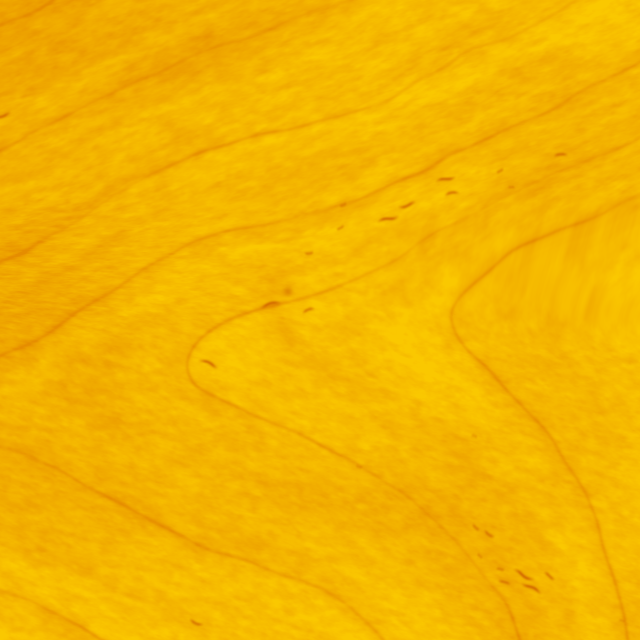
Reproduce this texture procedurally as a WebGL 1 fragment shader.

```glsl
precision highp float;
// Amber-stained wood veneer: nested growth rings open to the right like a
// tilted V. A warped ring field gives thin ring lines and soft bands; fine
// mottled fibre, short dark pores and one small knot are laid over it.
uniform vec2 u_resolution;

#define RING_COUNT 7
#define RING_SPACING 0.33
#define INNER_RING 0.69
#define LINE_WIDTH 0.0034
#define LINE_DEPTH 0.50
#define BASE_TONE 0.775
#define FIBRE_DEPTH 0.62
#define PORE_COUNT 26
#define KNOT vec2(0.45, 0.545)
#define DARK_AMBER vec3(0.91, 0.58, 0.0)
#define BRIGHT_AMBER vec3(0.978, 0.773, 0.0)
#define PORE_BROWN vec3(0.82, 0.40, 0.0)

float hash(vec2 p) {
  vec3 q = fract(vec3(p.xyx) * 0.1031);
  q += dot(q, q.yzx + 33.33);
  return fract((q.x + q.y) * q.z);
}

float noise(vec2 p) {
  vec2 cell = floor(p), f = fract(p);
  f = f * f * (3.0 - 2.0 * f);
  return mix(mix(hash(cell), hash(cell + vec2(1, 0)), f.x),
             mix(hash(cell + vec2(0, 1)), hash(cell + vec2(1, 1)), f.x), f.y);
}

float fbm(vec2 p) {
  float sum = 0.0, weight = 0.5;
  for (int i = 0; i < 4; i++) {
    sum += weight * noise(p);
    p = mat2(1.6, 1.2, -1.2, 1.6) * p + 7.3;
    weight *= 0.5;
  }
  return sum / 0.9375;
}

// Ring level: constant along a ring, rising towards the right
float ringField(vec2 p) {
  p += 0.06 * (vec2(noise(p * 3.5 + 4.0), noise(p * 3.5 + 31.0)) - 0.5);
  p += 0.014 * (vec2(noise(p * 15.0 + 50.0), noise(p * 15.0 + 80.0)) - 0.5);
  float dy = p.y - (0.37 + 0.2 * p.x);
  float slope = dy > 0.0 ? 4.2 : mix(3.2, 0.6, p.x);
  return p.x - slope * (sqrt(dy * dy + 0.004) - 0.063);
}

// Thin line with a soft shadow on its outer side
float ringLines(vec2 p, float level) {
  vec2 e = vec2(0.003, 0.0);
  vec2 grad = vec2(ringField(p + e) - level, ringField(p + e.yx) - level) / e.x;
  float steepness = max(length(grad), 0.3);
  float dark = 0.0;
  for (int i = 0; i < RING_COUNT; i++) {
    float k = float(i);
    float ring = INNER_RING - RING_SPACING * k - 0.05 * k * k;
    float d = (level - ring) / steepness;
    float strength = 0.4 + 0.9 * noise(p * 6.0 + k * 9.0);
    float line = exp(-d * d / (LINE_WIDTH * LINE_WIDTH));
    float shadow = exp(-abs(d) / (d < 0.0 ? 0.022 : 0.007));
    dark += strength * (0.7 * line + 0.38 * shadow);
  }
  return dark;
}

// Short slanted dashes in an upper band, a lower right band and at random
float pores(vec2 p) {
  float cover = 0.0;
  for (int i = 0; i < PORE_COUNT; i++) {
    float k = float(i), kind = mod(k, 3.0);
    float a = hash(vec2(k, 11.0)), b = hash(vec2(k, 23.0)), c = hash(vec2(k, 37.0));
    vec2 center = vec2(0.42 + 0.5 * a, 0.60 + 0.12 * a + 0.06 * b);
    float tilt = 0.25;
    if (kind > 1.5) {
      center = vec2(a, b);
      tilt = b > 0.45 ? 0.25 : -0.4;
    } else if (kind > 0.5) {
      center = vec2(0.74 + 0.24 * a, 0.15 - 0.13 * a + 0.07 * (b - 0.5));
      tilt = -0.5;
    }
    vec2 q = p - center;
    q = vec2(q.x * cos(tilt) + q.y * sin(tilt), q.y * cos(tilt) - q.x * sin(tilt));
    q.y += 0.0015 * sin(q.x * 180.0 + k);
    float halfLength = mix(0.007, 0.025, c * c);
    float taper = 1.0 - smoothstep(0.25, 1.0, abs(q.x) / halfLength);
    float dash = exp(-q.y * q.y / 0.000009) * taper;
    cover = max(cover, (0.3 + 0.6 * c) * dash);
  }
  return cover;
}

void main() {
  vec2 p = gl_FragCoord.xy / u_resolution;
  float level = ringField(p);

  // Broad shading, then bands that follow the rings
  float tone = BASE_TONE + 0.55 * (fbm(p * vec2(3.0, 5.0) + 12.0) - 0.5);
  tone -= 0.28 * (1.0 - smoothstep(-0.1, 0.9, p.x + 0.5 * (1.0 - p.y)));
  tone += 0.66 * (fbm(vec2(level * 8.0, p.x * 2.5 + 3.0)) - 0.5);

  // Mottled fibre that leans with the rings, and a finer fleck
  float lean = mix(0.3, -0.2, smoothstep(0.45, 0.7, p.y));
  vec2 fibre = vec2(p.x - 0.3 * p.y, p.y + lean * (p.x - 0.5));
  tone += FIBRE_DEPTH * (fbm(fibre * vec2(48.0, 105.0)) - 0.5);
  tone += 0.16 * (noise(fibre * vec2(110.0, 190.0) + 60.0) - 0.5);
  tone -= LINE_DEPTH * ringLines(p, level);

  // Knot with a faint smudge curling below it
  vec2 k = p - KNOT;
  float knot = exp(-dot(k, k) / 0.00006);
  float smudge = (k.x + 0.025 - 5.0 * k.y * k.y) / 0.022;
  tone -= 0.3 * exp(-smudge * smudge - pow(abs(k.y + 0.03) / 0.08, 2.0));

  vec3 color = mix(DARK_AMBER, BRIGHT_AMBER, clamp(tone, -0.15, 1.06));
  color = mix(color, PORE_BROWN, max(pores(p), 0.55 * knot));
  gl_FragColor = vec4(color, 1.0);
}
```
